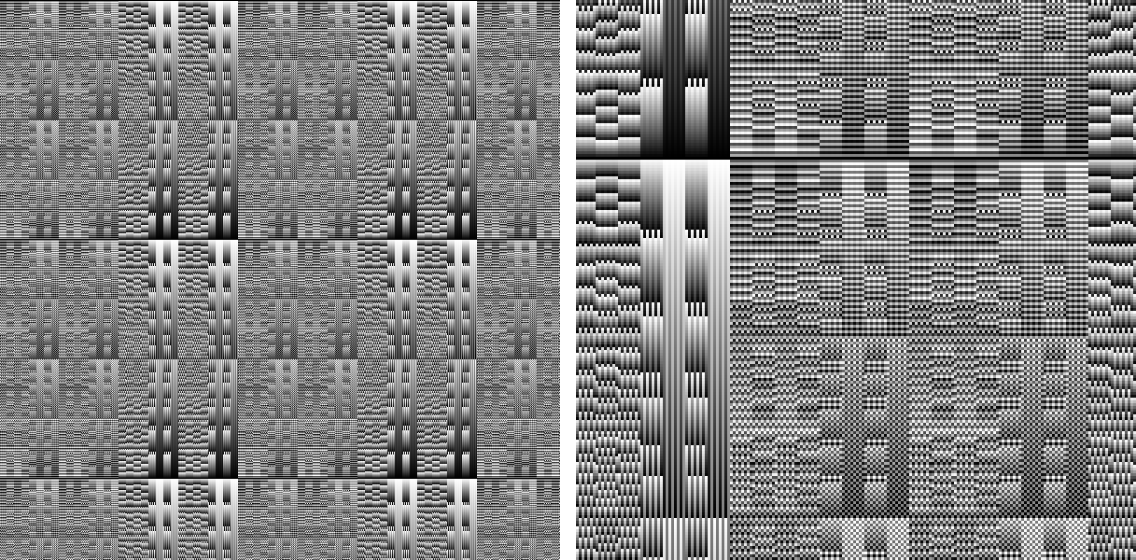
Left: the whole. Right: its middle third, enlarged.
A WebGL 2 fragment shader for this pattern:

```glsl
#version 300 es
precision highp float;
precision highp int;
// Grey weave of binary products: each cell shows row * (column | mask), modulo 256.

uniform vec2 u_resolution;
out vec4 outColor;

const float CELLS = 600.0;              // cells across and down the canvas
const int PERIOD = 256;                 // cells in one repeat, also the grey levels
const int COLUMN_MASK = 86;             // column bits that are always set
const ivec2 CELL_SHIFT = ivec2(1, 0);   // where the first repeat starts
const int SAMPLES = 6;                  // smoothing samples per axis
const vec3 DARK = vec3(0.0);
const vec3 LIGHT = vec3(1.0);

// Grey level of one cell; rows count downwards from the top edge.
float cellLevel(ivec2 cell) {
    int factor = cell.x | COLUMN_MASK;
    int level = (cell.y * factor) & (PERIOD - 1);
    return float(level) / float(PERIOD - 1);
}

// Pattern at a canvas position from 0 to 1, origin at the lower left.
float weave(vec2 uv) {
    vec2 fromTop = vec2(uv.x, 1.0 - uv.y);
    return cellLevel(ivec2(floor(fromTop * CELLS)) + CELL_SHIFT);
}

void main() {
    vec2 corner = gl_FragCoord.xy - 0.5;

    // Average over the pixel area to smooth the cell edges.
    float total = 0.0;
    for (int j = 0; j < SAMPLES; j++) {
        for (int i = 0; i < SAMPLES; i++) {
            vec2 offset = (vec2(i, j) + 0.5) / float(SAMPLES);
            total += weave((corner + offset) / u_resolution);
        }
    }
    float level = total / float(SAMPLES * SAMPLES);

    outColor = vec4(mix(DARK, LIGHT, level), 1.0);
}
```
